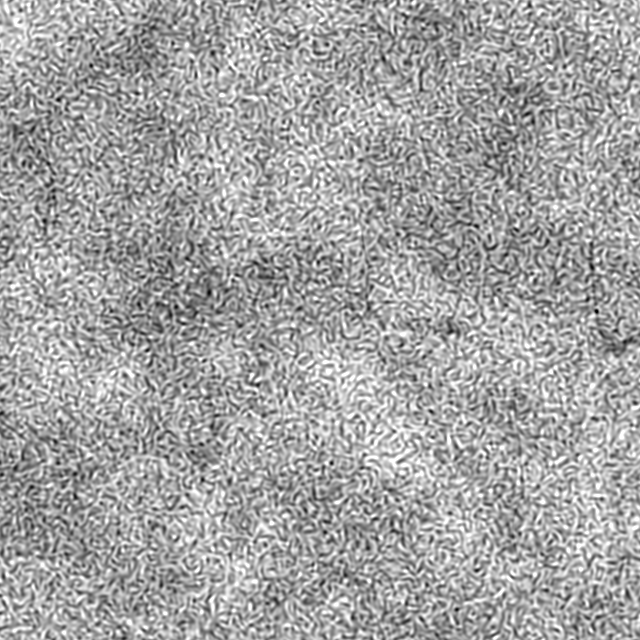
Write a three.js fragment shader that draws this texture.

```glsl
// Grey rippled speckle over patchy mottling with a few faint dark creases.
varying vec2 vUv;

vec3 hash3(vec2 cell) {
  vec3 p = fract(cell.xyx * vec3(0.1031, 0.1030, 0.0973));
  p += dot(p, p.yxz + 33.33);
  return fract((p.xxy + p.yzz) * p.zyx);
}

float smoothNoise(vec2 p) {
  vec2 cell = floor(p);
  vec2 f = fract(p);
  f = f * f * (3.0 - 2.0 * f);
  float low = mix(hash3(cell).x, hash3(cell + vec2(1.0, 0.0)).x, f.x);
  float high = mix(hash3(cell + vec2(0.0, 1.0)).x, hash3(cell + 1.0).x, f.x);
  return mix(low, high, f.y);
}

// Cellular grain: each cell scatters one small wave packet of random
// direction, wavelength and phase; their overlap gives spots and short worms.
float speckle(vec2 p) {
  vec2 cell = floor(p);
  float sum = 0.0;
  for (int y = -2; y <= 2; y++) {
    for (int x = -2; x <= 2; x++) {
      vec2 neighbour = cell + vec2(float(x), float(y));
      vec3 place = hash3(neighbour + 17.0);
      vec3 wave = hash3(neighbour + 311.0);
      vec2 offset = p - neighbour - place.xy;
      float angle = 6.2832 * wave.x;
      float along = dot(offset, vec2(cos(angle), sin(angle)));
      float ripple = cos(along * mix(2.4, 5.0, wave.y) + 6.2832 * wave.z);
      sum += ripple * exp(-dot(offset, offset) / 0.72);
    }
  }
  return sum;
}

// Patches at four scales, each layer turned to hide the grid.
float mottling(vec2 p) {
  float sum = 0.0;
  float strength = 0.15;
  p *= 5.0;
  for (int i = 0; i < 4; i++) {
    p = mat2(0.8, 0.6, -0.6, 0.8) * p + 23.0;
    sum += strength * (smoothNoise(p) - 0.5);
    strength *= 0.95;
    p *= 2.0;
  }
  return sum;
}

// Thin, mostly upright contour lines, kept only in scattered stretches.
float creases(vec2 p) {
  float contour = smoothNoise(p * vec2(8.0, 3.0) + 71.0)
                + 0.2 * smoothNoise(p * 17.0 + 5.0);
  float line = 1.0 - smoothstep(0.0, 0.04, abs(contour - 0.6));
  return line * smoothstep(0.55, 0.75, smoothNoise(p * 7.0 + 90.0));
}

void main() {
  float grey = 0.635 + 0.19 * speckle(vUv * 120.0);
  grey += mottling(vUv) - 0.18 * creases(vUv);
  gl_FragColor = vec4(vec3(clamp(grey, 0.0, 1.0)), 1.0);
}
```
